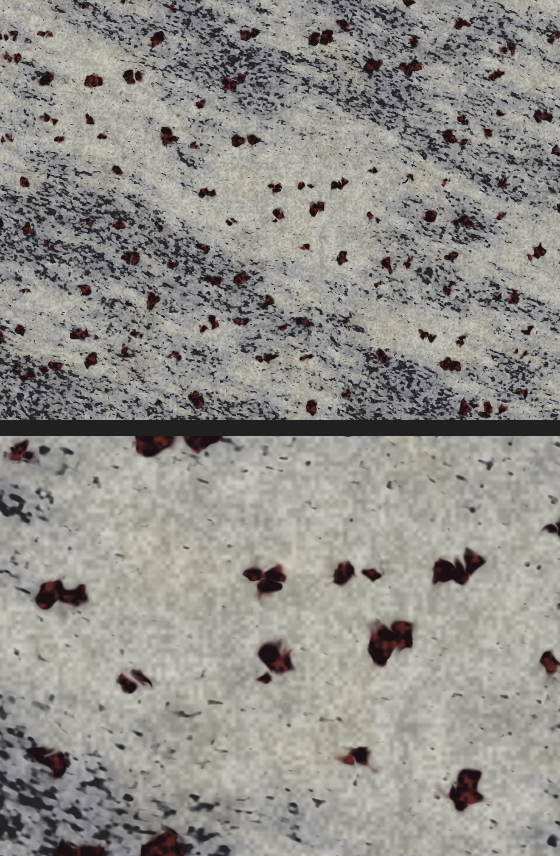
Top, the full canvas; bottom, a detail of the centre.
Give the GLSL for this texture, as a Shadertoy shader.

```glsl
// Polished granite: pale feldspar with foliated biotite flecks and dark red garnets.
// Stretched noise along a tilted axis steers the density of the fine black flecks;
// garnets are ragged clusters of discs scattered over a jittered grid.

float hash(vec2 p) {
    vec3 a = fract(p.xyx * 0.1031);
    a += dot(a, a.yzx + 33.33);
    return fract((a.x + a.y) * a.z);
}

float noise(vec2 p) {
    vec2 i = floor(p), f = fract(p);
    f = f * f * (3.0 - 2.0 * f);
    return mix(mix(hash(i), hash(i + vec2(1, 0)), f.x),
               mix(hash(i + vec2(0, 1)), hash(i + vec2(1, 1)), f.x), f.y);
}

float fbm(vec2 p) {
    float sum = 0.0, amp = 0.53;
    for (int i = 0; i < 4; i++) {
        sum += amp * noise(p);
        p = mat2(1.6, 1.2, -1.2, 1.6) * p + 17.3;
        amp *= 0.5;
    }
    return sum;
}

// Stretched octaves that keep their direction, for the mineral streaks
float streaks(vec2 p) {
    return 0.5 * noise(p) + 0.3 * noise(p * 2.1 + 5.7) + 0.2 * noise(p * 4.3 + 11.9);
}

// Signed distance to the nearest garnet cluster
float garnetDistance(vec2 p) {
    const float CELL = 0.087;
    p += 0.013 * (vec2(noise(p * 75.0), noise(p * 75.0 + 40.0)) - 0.5);
    p += 0.005 * (vec2(noise(p * 190.0), noise(p * 190.0 + 70.0)) - 0.5);
    vec2 home = floor(p / CELL);
    float d = 1.0;
    for (int y = -1; y <= 1; y++)
    for (int x = -1; x <= 1; x++) {
        vec2 id = home + vec2(x, y) + 50.0;
        if (hash(id + 3.1) < 0.42) continue;
        vec2 jitter = vec2(hash(id + 7.7), hash(id + 19.3));
        vec2 center = (id - 50.0 + 0.15 + 0.7 * jitter) * CELL;
        float size = mix(0.5, 1.3, hash(id + 31.9));
        for (int k = 0; k < 3; k++) {
            vec2 seed = id + 13.7 * float(k);
            vec2 lobe = vec2(hash(seed + 41.3), hash(seed + 53.9)) - 0.5;
            float radius = mix(0.006, 0.012, hash(seed + 67.1)) * size;
            d = min(d, length(p - center - lobe * vec2(0.034, 0.022) * size) - radius);
        }
    }
    return d;
}

void mainImage(out vec4 fragColor, in vec2 fragCoord) {
    vec2 p = fragCoord / iResolution.y;
    float pixel = 1.0 / iResolution.y;

    // Foliation axis falls to the right and wavers gently
    vec2 q = mat2(0.93, 0.36, -0.36, 0.93) * p;
    q = vec2(0.93 * p.x - 0.36 * p.y, 0.36 * p.x + 0.93 * p.y) + 10.0;
    q.y += 0.06 * (fbm(p * 4.0 + 3.0) - 0.5);

    // Biotite density, thinned inside two pale lenses
    float band = fbm(q * vec2(3.5, 9.0));
    float streak = streaks(q * vec2(10.0, 44.0));
    float density = smoothstep(0.3, 0.7, 0.52 * band + 0.48 * streak);
    vec2 wobble = 0.12 * (vec2(fbm(p * 9.0), fbm(p * 9.0 + 30.0)) - 0.5);
    vec2 lens = (p + wobble - vec2(0.70, 0.53)) / vec2(0.22, 0.15);
    vec2 smallLens = (p + wobble - vec2(0.27, 0.70)) / vec2(0.14, 0.06);
    float clear = max(exp(-pow(dot(lens, lens), 2.0)), 0.8 * exp(-dot(smallLens, smallLens)));
    density *= 1.0 - 0.85 * clear;

    // Feldspar: cool grey to warm cream, with crystal mottling and fine grain
    float crystal = noise(p * 48.0 + 9.0);
    float facet = 1.0 - abs(2.0 * noise(p * 85.0 + 21.0) - 1.0);
    float grain = noise(p * 270.0) - 0.5;
    vec3 color = mix(vec3(0.69, 0.685, 0.65), vec3(0.53, 0.53, 0.555), density);
    color += 0.08 * (crystal - 0.5) + 0.07 * (facet - 0.6) + 0.15 * grain;
    color += vec3(0.01, 0.005, -0.025) * smoothstep(0.5, 0.8, fbm(p * 14.0));
    color = mix(color, vec3(0.86), 0.6 * smoothstep(0.83, 0.95, fbm(p * 24.0 + 60.0)));

    // Black biotite flecks
    float fleck = 0.6 * noise(q * vec2(105.0, 190.0)) + 0.4 * noise(q * vec2(230.0, 310.0));
    float biotite = smoothstep(0.0, 0.3, fleck - mix(0.77, 0.37, density));
    color = mix(color, vec3(0.12, 0.12, 0.135), 0.95 * biotite);

    // Garnets with a faint dull rim and rusty glints
    float d = garnetDistance(p);
    float edge = max(pixel, 0.002);
    float glint = 0.55 * noise(p * 130.0 + 80.0) + 0.45 * noise(p * 280.0);
    vec3 garnet = mix(vec3(0.10, 0.06, 0.07), vec3(0.36, 0.16, 0.15), smoothstep(0.42, 0.85, glint));
    color = mix(color, color * vec3(0.88, 0.83, 0.83), 1.0 - smoothstep(0.0, 0.006, d));
    color = mix(color, garnet, 1.0 - smoothstep(-edge, edge, d));

    fragColor = vec4(clamp(color, 0.0, 1.0), 1.0);
}
```
